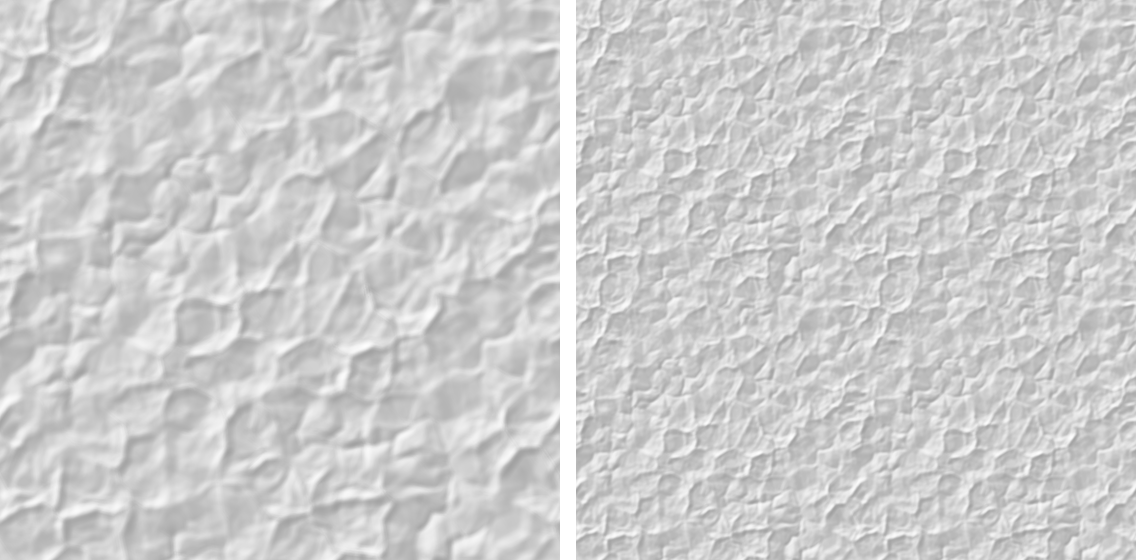
Left: one tile. Right: repeated 2 by 2.
Reproduce this texture procedurally as a WebGL 1 fragment shader.

```glsl
precision highp float;
// Crumpled white paper: soft facets and creases lit from the upper left, tiling.

uniform vec2 u_resolution;

const vec3 PAPER = vec3(0.80);          // tone of a level facet
const float CONTRAST = 0.079;           // tone change per unit of slope
const float TONE_LIMIT = 0.24;          // largest departure from PAPER
const float SOFTNESS = 0.0064;          // radius of the slope filter
const vec2 LIGHT = vec2(-0.68, 0.73);   // direction towards the light
const vec3 CELLS = vec3(10.0, 15.0, 23.0);   // facet groups across the canvas
const vec3 STEEPNESS = vec3(0.5, -0.85, 0.5); // slope of each layer
const vec2 FOLD_HEIGHT = vec2(0.027, 0.022); // narrow folds, large and medium
const vec2 FOLD_WIDTH = vec2(0.24, 0.34);
const vec2 FOLD_RANGE = vec2(-0.6, 1.0);     // deepest groove, highest ridge
const vec2 WARP = vec2(0.022, 0.012);   // how far layers bend the next one
const float JITTER = 0.9;
const float FOLD_PATCHES = 9.0;
const float TAU = 6.2831853;
const mat2 FIFTH_TURN = mat2(0.309, 0.951, -0.951, 0.309);

vec3 hash3(vec2 p) {
  vec3 q = fract(p.xyx * vec3(0.1031, 0.1030, 0.0973));
  q += dot(q, q.yxz + 33.33);
  return fract((q.xxy + q.yzz) * q.zyx);
}

// Value noise that wraps after n cells.
float wrappedNoise(vec2 p, float n) {
  vec2 g = p * n;
  vec2 cell = floor(g);
  vec2 f = g - cell;
  f = f * f * (3.0 - 2.0 * f);
  vec2 near = mod(cell, n) + 71.0;
  vec2 far = mod(cell + 1.0, n) + 71.0;
  float low = mix(hash3(near).x, hash3(vec2(far.x, near.y)).x, f.x);
  float high = mix(hash3(vec2(near.x, far.y)).x, hash3(far).x, f.x);
  return mix(low, high, f.y);
}

// Distance to an irregular five-sided pyramid's tip.
float pyramid(vec2 d, float random) {
  float angle = random * TAU;
  float c = cos(angle);
  float s = sin(angle);
  d = mat2(c, s, -s, c) * d;
  float reach = 0.0;
  for (int k = 0; k < 5; k++) {
    float slope = 0.8 + 0.4 * fract(random * 17.0 + float(k) * 0.618);
    reach = max(reach, d.x * slope);
    d = FIFTH_TURN * d;
  }
  return reach;
}

// Height of the nearest pyramid, and the gap to the second nearest.
vec2 facets(vec2 p, float n, float seed) {
  vec2 g = p * n;
  vec2 base = floor(g);
  float first = 9.0;
  float second = 9.0;
  for (int j = -1; j <= 1; j++) {
    for (int i = -1; i <= 1; i++) {
      vec2 cell = base + vec2(float(i), float(j));
      vec3 random = hash3(mod(cell, n) + seed);
      vec2 tip = cell + 0.5 + JITTER * (random.xy - 0.5);
      float reach = pyramid(g - tip, random.z);
      second = min(second, max(first, reach));
      first = min(first, reach);
    }
  }
  return vec2(first, second - first);
}

float paperHeight(vec2 p) {
  float patches = 3.2 * wrappedNoise(p, FOLD_PATCHES) - 1.3;
  float foldSign = clamp(patches, FOLD_RANGE.x, FOLD_RANGE.y);
  vec2 large = facets(p, CELLS.x, 11.0);
  p += WARP.x * large;
  vec2 medium = facets(p, CELLS.y, 137.0);
  p += WARP.y * medium.yx;
  vec2 small = facets(p, CELLS.z, 263.0);
  vec2 folds = max(1.0 - vec2(large.y, medium.y) / FOLD_WIDTH, 0.0);
  return dot(STEEPNESS / CELLS, vec3(large.x, medium.x, small.x))
       + foldSign * dot(FOLD_HEIGHT, folds);
}

// Slope facing the light, smoothed over a ring of samples.
float litSlope(vec2 p) {
  float sum = 0.0;
  for (int k = 0; k < 8; k++) {
    float angle = (float(k) + 0.5) * TAU / 8.0;
    vec2 around = vec2(cos(angle), sin(angle));
    sum -= paperHeight(p + SOFTNESS * around) * dot(around, LIGHT);
  }
  return sum / (4.0 * SOFTNESS);
}

void main() {
  vec2 uv = gl_FragCoord.xy / u_resolution;
  float shade = CONTRAST * litSlope(uv);
  float ratio = shade / TONE_LIMIT;
  shade /= sqrt(1.0 + ratio * ratio);
  gl_FragColor = vec4(PAPER + shade, 1.0);
}
```
